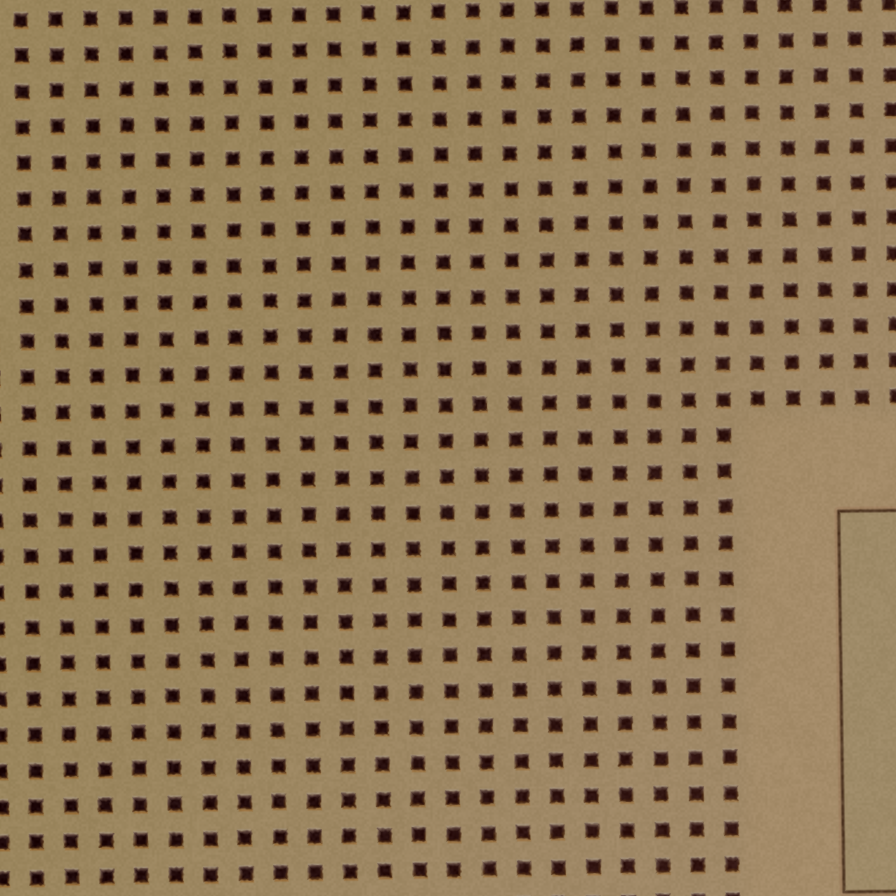
Give the GLSL for this texture, as a Shadertoy shader.

```glsl
// A tan perforated plate: a slightly rotated lattice of small square pits with
// pale upper rims and amber lower rims, cut away at the lower right, where a
// thin engraved frame sits. Pits come from folding space into lattice cells.

float hash(vec2 p) {
    vec3 q = fract(vec3(p.xyx) * 0.1031);
    q += dot(q, q.yzx + 33.33);
    return fract((q.x + q.y) * q.z);
}

float noise(vec2 p) {
    vec2 i = floor(p), f = fract(p);
    f = f * f * (3.0 - 2.0 * f);
    return mix(mix(hash(i), hash(i + vec2(1, 0)), f.x),
               mix(hash(i + vec2(0, 1)), hash(i + vec2(1, 1)), f.x), f.y);
}

float boxDistance(vec2 p, vec2 halfSize) {
    vec2 d = abs(p) - halfSize;
    return length(max(d, 0.0)) + min(max(d.x, d.y), 0.0);
}

// Coverage of a shape from its signed distance, with a soft edge
float cover(float dist, float softness) {
    return 1.0 - smoothstep(-softness, softness, dist);
}

void mainImage(out vec4 fragColor, in vec2 fragCoord) {
    vec2 p = fragCoord / iResolution.xy;
    p.y = 1.0 - p.y;                       // measured downward from the top
    float soft = max(0.0016, 0.7 / iResolution.y);

    // Plate: warmer and lighter toward the lower right
    float warm = smoothstep(0.2, 1.0, p.x * 0.75 + p.y * 0.4);
    vec3 color = mix(vec3(0.602, 0.522, 0.358), vec3(0.627, 0.535, 0.402), warm);
    float blank = smoothstep(0.815, 0.85, p.x) * smoothstep(0.45, 0.48, p.y);
    color += blank * vec3(0.018, 0.012, 0.008);

    // Lattice cell and offset from its centre
    vec2 origin = vec2(0.0236, 0.0221);
    mat2 lattice = mat2(0.03876, -0.00076, 0.00076, 0.0399);
    vec2 cell = floor(inverse(lattice) * (p - origin) + 0.5);
    vec2 d = p - origin - lattice * cell;
    d += (vec2(hash(cell + 40.0), hash(cell + 90.0)) - 0.5) * 0.0012;
    float present = cell.x < 20.5 || cell.y < 11.5 ? 1.0 : 0.0;

    // Pit: pale upper rim, amber lower rim, brown wall, dark core
    float fade = smoothstep(0.25, 1.0, p.x * 0.8 + p.y * 0.3);
    float upper = cover(boxDistance(d + vec2(0.0008, 0.0082), vec2(0.0072, 0.0012)), soft);
    float lower = cover(boxDistance(d - vec2(0.001, 0.0086), vec2(0.0075, 0.0013)), soft);
    color = mix(color, vec3(0.65, 0.59, 0.52), upper * present * 0.65);
    color = mix(color, vec3(0.60, 0.40, 0.17), lower * present * mix(0.75, 0.5, fade));
    float ragged = (noise(p * 330.0) - 0.5) * 0.0016;
    vec3 wall = mix(vec3(0.37, 0.27, 0.24), vec3(0.33, 0.19, 0.08),
                    smoothstep(-0.006, 0.006, d.x * 0.4 + d.y));
    float pit = cover(boxDistance(d, vec2(0.0078, 0.0077)) + ragged, soft);
    float core = cover(boxDistance(d - vec2(0.0003, 0.0004), vec2(0.0057, 0.0056)) + ragged,
                       soft * 1.3);
    vec3 dark = mix(vec3(0.11, 0.025, 0.03), vec3(0.19, 0.075, 0.06), fade);
    dark += 0.05 * (noise(p * 280.0 + 17.0) - 0.5);
    color = mix(color, wall, pit * present);
    color = mix(color, dark, core * present);

    // Engraved frame running off the right edge, with a greener inside
    vec2 f = p - vec2(1.035, 0.783);
    f = vec2(f.x - (p.y - 0.57) * 0.014, f.y + (p.x - 0.935) * 0.012);
    float frame = boxDistance(f, vec2(0.099, 0.2125));
    color = mix(color, vec3(0.612, 0.54, 0.402), cover(frame, soft) * 0.8);
    float halo = cover(abs(frame - 0.003) - 0.0018, soft);
    color = mix(color, vec3(0.60, 0.46, 0.34), halo * 0.5);
    float groove = cover(abs(frame) - 0.0017, soft);
    color = mix(color, vec3(0.27, 0.17, 0.10), groove * (0.72 + 0.28 * noise(p * 250.0)));

    // Fine grain and faint mottling
    float grain = noise(p * 380.0 + 5.0) - 0.5;
    float mottle = noise(p * 70.0) - 0.5;
    color += grain * vec3(0.035, 0.032, 0.036) + mottle * 0.012;

    fragColor = vec4(clamp(color, 0.0, 1.0), 1.0);
}
```
